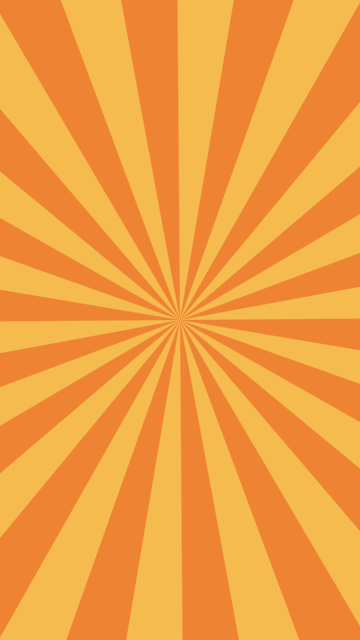
Write a WebGL 2 fragment shader that draws this background.

```glsl
#version 300 es
precision highp float;

uniform vec2 u_resolution;
out vec4 fragColor;

const float TAU = 6.2831853;
const float RAY_PAIRS = 18.0;
const float TWIST = radians(-0.45);
const vec3 ORANGE = vec3(0.933, 0.514, 0.200);
const vec3 YELLOW = vec3(0.961, 0.733, 0.310);

// Clockwise angle from straight up
float clockAngle(vec2 p) {
    return atan(p.x, p.y);
}

// Signed distance to the nearest ray edge, positive inside the light rays
float rayDistance(vec2 p, float pairs, float twist) {
    float phase = fract((clockAngle(p) - twist) * pairs / TAU);
    float fromMiddle = abs(phase - 0.25);
    float toEdge = 0.25 - min(fromMiddle, 1.0 - fromMiddle);
    return length(p) * sin(toEdge * TAU / pairs);
}

// Edge coverage; narrow rays merge into an even blend at the hub
float coverage(float dist, float softness) {
    return clamp(0.5 + dist / softness, 0.0, 1.0);
}

void main() {
    // Centred coordinates, canvas height = 1
    vec2 p = (gl_FragCoord.xy - 0.5 * u_resolution) / u_resolution.y;
    float softness = 1.2 / u_resolution.y;

    float light = coverage(rayDistance(p, RAY_PAIRS, TWIST), softness);
    fragColor = vec4(mix(ORANGE, YELLOW, light), 1.0);
}
```
